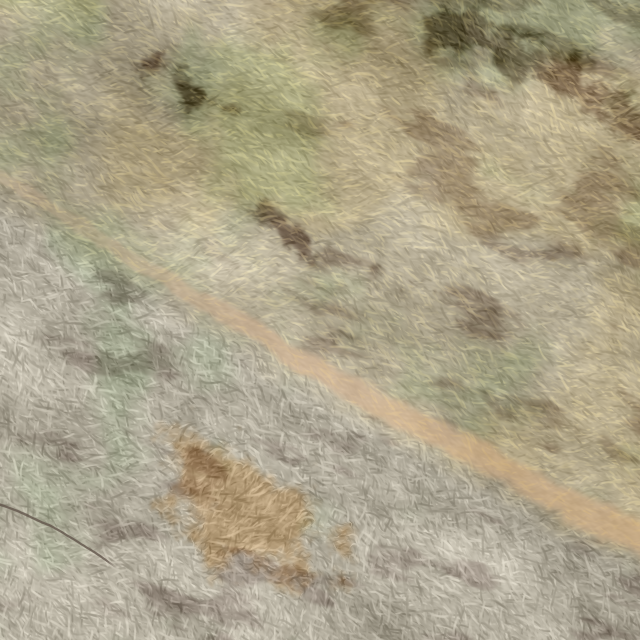
Write a WebGL 2 fragment shader that draws this texture.

```glsl
#version 300 es
precision highp float;
uniform vec2 u_resolution;
out vec4 fragColor;

vec3 hash(vec2 p) {
  vec3 q = fract(p.xyx * vec3(0.1031, 0.1030, 0.0973));
  q += dot(q, q.yxz + 33.33);
  return fract((q.xxy + q.yzz) * q.zyx);
}

float noise(vec2 p) {
  vec2 cell = floor(p), f = fract(p);
  f = f * f * (3.0 - 2.0 * f);
  float low = mix(hash(cell).x, hash(cell + vec2(1, 0)).x, f.x);
  float high = mix(hash(cell + vec2(0, 1)).x, hash(cell + vec2(1, 1)).x, f.x);
  return mix(low, high, f.y);
}

float fbm(vec2 p) {
  float sum = 0.0, weight = 0.533;
  for (int i = 0; i < 4; i++) {
    sum += weight * noise(p);
    p = mat2(0.8, 0.6, -0.6, 0.8) * p * 2.03 + 17.3;
    weight *= 0.5;
  }
  return sum;
}

vec2 turn(vec2 p, float angle) {
  float c = cos(angle), s = sin(angle);
  return vec2(c * p.x + s * p.y, c * p.y - s * p.x);
}

float segment(vec2 p, vec2 a, vec2 b) {
  vec2 ab = b - a;
  return length(p - a - ab * clamp(dot(p - a, ab) / dot(ab, ab), 0.0, 1.0));
}

// One bent blade per cell, laid over the tone beneath
float blades(float tone, vec2 p, float density, float flow, float spread, float seed) {
  vec2 grid = turn(p, seed) * density + 200.0 + seed * 37.0;
  float thin = max(0.085, 1.1 * density / u_resolution.y);
  for (int j = -1; j <= 1; j++)
    for (int i = -1; i <= 1; i++) {
      vec2 cell = floor(grid) + vec2(i, j);
      vec3 place = hash(cell), look = hash(cell + 71.7);
      vec2 d = turn(grid - cell - place.xy, flow - seed + (place.z - 0.5) * spread);
      d.y += (look.y - 0.5) * 0.5 * d.x * d.x;
      float reach = mix(0.5, 0.95, look.z);
      float blade = 1.0 - smoothstep(thin * 0.2, thin * 1.5, abs(d.y));
      blade *= 1.0 - smoothstep(reach * 0.4, reach, abs(d.x));
      tone = mix(tone, look.x * 2.0 - 1.0, blade * 0.85);
    }
  return tone;
}

void main() {
  vec2 p = gl_FragCoord.xy / u_resolution.y;
  float rough = fbm(p * 24.0 + 9.0) - 0.5;
  float patches = fbm(p * 7.0 + 31.0);
  float bands = fbm(turn(p, -0.55) * vec2(3.5, 10.0) + 50.0);

  // Track and the bank beneath it
  float side = p.y - (0.727 - 0.65 * p.x + 0.08 * p.x * p.x);
  float bank = 1.0 - smoothstep(-0.07, 0.0, side + rough * 0.05);
  float trackWidth = mix(0.012, 0.034, p.x);
  float track = 1.0 - smoothstep(trackWidth * 0.45, trackWidth * 1.2, abs(side + rough * 0.025));
  track *= mix(0.35, 0.9, smoothstep(0.1, 0.5, p.x));

  // Tawny tussock
  float tussock = length(turn(p - vec2(0.385, 0.205), -0.5) / vec2(0.17, 0.095));
  tussock = 1.0 - smoothstep(0.5, 1.1, tussock + rough * 1.3);

  // Woody thickets
  float wood = segment(p, vec2(0.70, 0.965), vec2(1.03, 0.80)) - 0.022;
  wood = min(wood, segment(p, vec2(0.22, 0.905), vec2(0.35, 0.83)) - 0.004);
  wood = min(wood, segment(p, vec2(0.41, 0.675), vec2(0.48, 0.615)) - 0.006);
  wood = min(wood, segment(p, vec2(0.56, 0.59), vec2(0.76, 0.515)) + 0.006);
  wood = 1.0 - smoothstep(-0.012, 0.018, wood + rough * 0.09);
  float scrub = smoothstep(0.56, 0.74, fbm(turn(p, -0.3) * vec2(9.0, 22.0) + 80.0));
  scrub *= (1.0 - track) * smoothstep(0.1, 0.6, p.x + bank * 0.4);

  // Grass
  float flow = mix(-0.35, -0.75, bank) + (patches - 0.5) * 1.8;
  flow = mix(flow, 1.1, tussock * 0.8);
  float spread = mix(1.3, 1.9, bank);
  float straw = 0.0;
  for (int i = 0; i < 7; i++) {
    float layer = float(i);
    straw = blades(straw, p, 76.0 - layer * 6.0, flow, spread, layer * 0.9 + 0.4);
  }
  float fibre = noise(turn(p, -0.5) * vec2(110.0, 260.0) + 300.0) - 0.5;
  float tone = straw * mix(0.085, 0.125, max(bank, wood)) * (1.0 - 0.65 * track);
  tone += fibre * 0.07 + rough * 0.12 + (bands - 0.5) * 0.30;
  tone -= wood * 0.22 + scrub * 0.13 + tussock * 0.06;
  tone -= smoothstep(0.75, 1.0, p.y) * smoothstep(0.15, 0.6, p.x) * 0.06;
  tone = mix(tone, tone * 0.5 + 0.045, track);

  // Tints of the ground
  vec3 colour = vec3(0.69, 0.655, 0.565) + tone;
  float green = smoothstep(0.48, 0.68, fbm(p * 5.0 + 120.0));
  float dry = smoothstep(0.45, 0.65, fbm(p * 4.0 + 160.0));
  colour += vec3(-0.035, 0.005, -0.025) * green * (1.0 - track);
  colour += vec3(0.02, 0.005, -0.03) * dry * (1.0 - bank);
  colour += vec3(-0.012, 0.0, 0.028) * bank * (1.0 - tussock);
  colour += vec3(0.045, -0.02, -0.045) * track;
  colour += vec3(0.05, -0.01, -0.06) * tussock;
  colour += vec3(0.015, -0.015, 0.005) * max(wood, scrub * 0.6);
  colour += vec3(0.03, 0.02, -0.03) * max(straw, 0.0) * (1.0 - bank);

  // Fallen twig
  float twig = abs(p.y - 0.212 + 0.35 * p.x + 1.05 * p.x * p.x + rough * 0.006);
  twig = 1.0 - smoothstep(0.0008, 0.0032, twig);
  twig *= 1.0 - smoothstep(0.165, 0.185, p.x);
  colour = mix(colour, vec3(0.38, 0.33, 0.29), twig * 0.8);

  fragColor = vec4(clamp(colour, 0.0, 1.0), 1.0);
}
```
